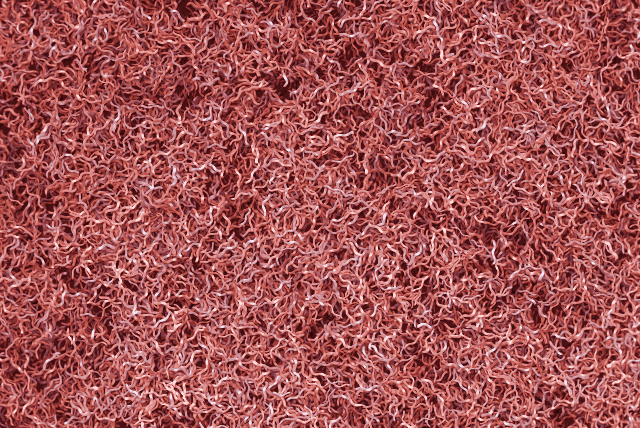
Give the GLSL for this texture, as a WebGL 1 fragment shader.

```glsl
precision highp float;
// A dense mat of short curled red fibres, seen close up in hard light.
// Layers of jittered cells each hold one bent strand; strands are stacked from
// dark depth to bright top with small shadows, then tone is mapped to colour.

uniform vec2 u_resolution;

const int LAYERS = 14;
const float CELL = 0.036;           // cell size, in canvas heights
const float HALF_WIDTH = 0.0025;    // strand half width, in canvas heights
const float DEEP_TONE = 0.14;
const float TOP_TONE = 0.90;
const float TONE_SPREAD = 0.34;     // strand to strand variation
const float SHADOW = 0.30;
const float GLINT = 0.42;
const vec2 LIGHT_DIR = vec2(-0.42, 0.91);
const vec2 SHADOW_SHIFT = vec2(0.0014, -0.0030);

const vec3 BLACK_RED = vec3(0.17, 0.025, 0.035);
const vec3 DARK_RED = vec3(0.30, 0.07, 0.08);
const vec3 MID_RED = vec3(0.54, 0.18, 0.18);
const vec3 CORAL = vec3(0.77, 0.35, 0.32);
const vec3 PALE_PINK = vec3(0.87, 0.57, 0.56);
const vec3 GLINT_WHITE = vec3(1.0, 0.86, 0.86);
const vec3 COOL_SHIFT = vec3(-0.06, 0.035, 0.085);

vec4 hash4(vec2 p) {
  vec4 q = fract(p.xyxy * vec4(0.1031, 0.1030, 0.0973, 0.1099));
  q += dot(q, q.wzxy + 33.33);
  return fract((q.xxyz + q.yzzw) * q.zywx);
}

float noise(vec2 p) {
  vec2 i = floor(p);
  vec2 f = fract(p);
  f = f * f * (3.0 - 2.0 * f);
  float low = mix(hash4(i).x, hash4(i + vec2(1.0, 0.0)).x, f.x);
  float high = mix(hash4(i + vec2(0.0, 1.0)).x, hash4(i + 1.0).x, f.x);
  return mix(low, high, f.y);
}

float stroke(float d, float width, float soft) {
  return 1.0 - smoothstep(width - soft, width + soft, abs(d));
}

vec3 ramp(float tone) {
  vec3 c = mix(BLACK_RED, DARK_RED, smoothstep(0.0, 0.13, tone));
  c = mix(c, MID_RED, smoothstep(0.12, 0.38, tone));
  c = mix(c, CORAL, smoothstep(0.38, 0.68, tone));
  c = mix(c, PALE_PINK, smoothstep(0.66, 0.92, tone));
  return mix(c, GLINT_WHITE, smoothstep(0.95, 1.3, tone));
}

// Draws one strand over surface = (tone, coolness).
vec2 addStrand(vec2 surface, vec2 offset, vec4 shape, vec4 look,
               float depth, float clump, float soft) {
  // Deep strands tend to stand upright, top ones lie in any direction.
  float angle = 1.5708 + (shape.z - 0.5) * mix(2.2, 3.1416, depth);
  vec2 along = vec2(cos(angle), sin(angle));
  vec2 normal = vec2(-along.y, along.x);
  float x = dot(offset, along);
  float bend = (shape.w - 0.5) * 0.9;
  float phase = look.x * 6.2832;
  float curve = bend * x * x + 0.07 * sin(7.0 * x + phase);
  float slope = 2.0 * bend * x + 0.49 * cos(7.0 * x + phase);
  float d = CELL * (dot(offset, normal) - curve) / sqrt(1.0 + slope * slope);

  float len = mix(0.5, 0.85, look.y);
  float width = HALF_WIDTH * mix(0.7, 1.25, look.z);
  float keep = 1.0 - smoothstep(len - 0.14, len, abs(x));
  float presence = mix(1.0, 0.15 + 1.05 * clump, depth);
  keep *= smoothstep(look.w - 0.06, look.w + 0.06, presence);

  // Soft shadow beside the strand, then its rounded lit body.
  float shade = stroke(d - dot(normal, SHADOW_SHIFT), width, width + soft);
  surface.x *= 1.0 - SHADOW * shade * keep;
  float body = stroke(d, width, soft) * keep;
  float side = clamp(d / width, -1.0, 1.0) * dot(normal, LIGHT_DIR);
  float kind = fract(look.x * 7.31 + shape.w * 3.17);
  float tone = mix(DEEP_TONE, TOP_TONE, depth) + TONE_SPREAD * (kind - 0.5);
  tone += 0.13 * side + 0.07 * sin(15.0 * x + phase * 3.0);
  float spot = (x - (shape.w - 0.5) * 0.8) / 0.13;
  tone += GLINT * step(0.62, look.z) * exp(-spot * spot) * depth;
  float cool = smoothstep(0.6, 0.75, fract(kind * 5.7 + shape.z));
  return mix(surface, vec2(max(tone, 0.0), cool), body);
}

void main() {
  vec2 p = gl_FragCoord.xy / u_resolution.y;
  vec2 centre = 0.5 * u_resolution / u_resolution.y;
  float corner = smoothstep(0.55, 0.95, length(p - centre));
  float soft = 0.55 / u_resolution.y + 0.0011 * corner;

  // Tufts and hollows, slightly wider than tall.
  float clump = 0.6 * noise(p * vec2(9.0, 13.0)) + 0.4 * noise(p * vec2(21.0, 27.0) + 40.0);
  clump = smoothstep(0.12, 0.75, clump);
  vec2 warped = p + 0.006 * (vec2(noise(p * 33.0), noise(p * 33.0 + 70.0)) - 0.5);

  vec2 surface = vec2(0.10, 0.3);
  for (int i = 0; i < LAYERS; i++) {
    float layer = float(i);
    float depth = layer / float(LAYERS - 1);
    vec2 grid = warped / CELL + vec2(0.37, 0.61) * layer;
    vec2 home = floor(grid);
    for (int j = 0; j < 9; j++) {
      vec2 cell = home + vec2(mod(float(j), 3.0), floor(float(j) / 3.0)) - 1.0;
      vec4 shape = hash4(cell + vec2(57.0, 113.0) * (layer + 1.0));
      vec4 look = hash4(cell + vec2(91.0, 37.0) * (layer + 1.0) + 500.0);
      surface = addStrand(surface, grid - cell - shape.xy, shape, look, depth, clump, soft);
    }
  }

  // Broad light falls off to the upper left.
  float wash = 0.95 + 0.16 * noise(p * 3.0 + 9.0) + 0.09 * (p.x - p.y - 0.25);
  float tone = surface.x * wash;
  vec3 colour = ramp(tone) + COOL_SHIFT * surface.y * smoothstep(0.1, 0.4, tone);
  gl_FragColor = vec4(clamp(colour, 0.0, 1.0), 1.0);
}
```
